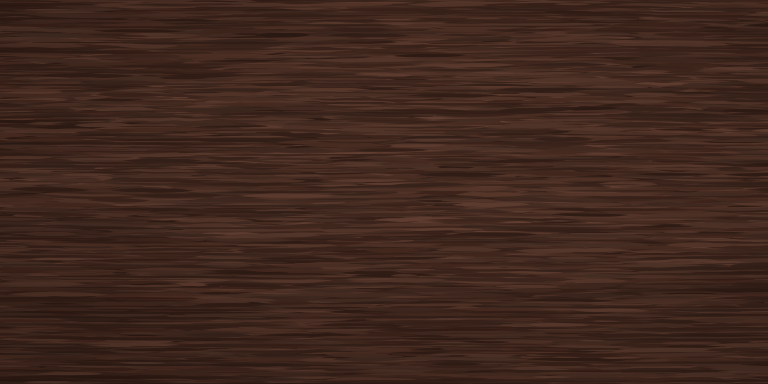
Give the GLSL for this texture, as a WebGL 2 fragment shader.

```glsl
#version 300 es
precision highp float;
// Dark brown wood with fine horizontal fibres and a soft glow at the upper right.

uniform vec2 u_resolution;
out vec4 fragColor;

float hash(vec2 p) {
  return fract(sin(dot(p, vec2(127.1, 311.7))) * 43758.5453);
}

float noise(vec2 p) {
  vec2 cell = floor(p), f = fract(p);
  f = f * f * (3.0 - 2.0 * f);
  return mix(mix(hash(cell), hash(cell + vec2(1, 0)), f.x),
             mix(hash(cell + vec2(0, 1)), hash(cell + vec2(1, 1)), f.x), f.y);
}

// One tapered fibre per cell: x is its coverage, y and z are random values.
vec3 fibre(vec2 p, float cellLength, float rows, float seed, float pixel) {
  float row = floor(p.y * rows + hash(vec2(seed, 3.7)));
  float along = p.x / cellLength + hash(vec2(row, seed)) * 7.0;
  vec2 id = vec2(floor(along), row + seed * 17.3);
  float reach = mix(0.25, 0.5, hash(id + 0.31));
  float u = (fract(along) - 0.5 - (0.5 - reach) * (hash(id + 0.57) * 2.0 - 1.0)) / reach;
  float v = fract(p.y * rows + hash(vec2(seed, 3.7))) - 0.5;
  v += 0.22 * (noise(vec2(p.x * 22.0, id.y)) - 0.5);
  float thickness = mix(0.18, 0.46, hash(id + 0.83)) * (1.0 - pow(min(abs(u), 1.0), 3.0));
  float edge = (thickness - abs(v)) / rows;
  float cover = clamp(edge / pixel + 0.5, 0.0, 1.0) * step(abs(u), 1.0);
  return vec3(cover, hash(id + 1.19), hash(id + 2.43));
}

void main() {
  float pixel = 1.0 / u_resolution.y;
  vec2 p = gl_FragCoord.xy * pixel;
  vec2 grain = p;
  grain.y += 0.006 * (noise(p * vec2(2.5, 7.0)) - 0.5);

  // Broad light and long soft bands
  vec2 away = (p - vec2(1.25, 0.7)) * vec2(0.8, 1.4);
  float light = 0.1 + 0.37 * exp(-dot(away, away));
  light += 0.26 * (noise(grain * vec2(1.3, 38.0)) - 0.5);
  light += 0.12 * (noise(grain * vec2(0.6, 11.0) + 40.0) - 0.5);
  float contrast = 0.4 + 0.65 * light;

  // Overlapping flat fibres
  float tone = light;
  float warmth = 0.0;
  for (int i = 0; i < 14; i++) {
    float k = float(i);
    vec3 f = fibre(grain, 0.12 + 0.2 * hash(vec2(k, 9.1)), 72.0 + 55.0 * hash(vec2(k, 4.3)), k + 1.0, pixel);
    tone = mix(tone, light + contrast * (f.y + f.z - 1.0), f.x);
    warmth = mix(warmth, f.y - f.z, f.x);
  }

  // Long dark pores and rare pale flecks
  for (int i = 0; i < 4; i++) {
    float k = float(i);
    vec3 pore = fibre(grain, 0.45 + 0.15 * k, 105.0 + 13.0 * k, k + 31.0, pixel);
    tone = mix(tone, light - 0.42, 0.75 * pore.x * step(0.86, pore.y));
    vec3 fleck = fibre(grain, 0.13 + 0.04 * k, 135.0 + 11.0 * k, k + 51.0, pixel);
    tone = mix(tone, light + 0.6, 0.7 * fleck.x * step(0.965, fleck.y));
  }

  // Brown ramp with a slight shift between red and grey
  vec3 color = mix(vec3(0.2, 0.12, 0.09), vec3(0.36, 0.23, 0.18), clamp(tone, -0.4, 1.4));
  color += warmth * vec3(0.008, -0.005, -0.006);
  fragColor = vec4(color, 1.0);
}
```
